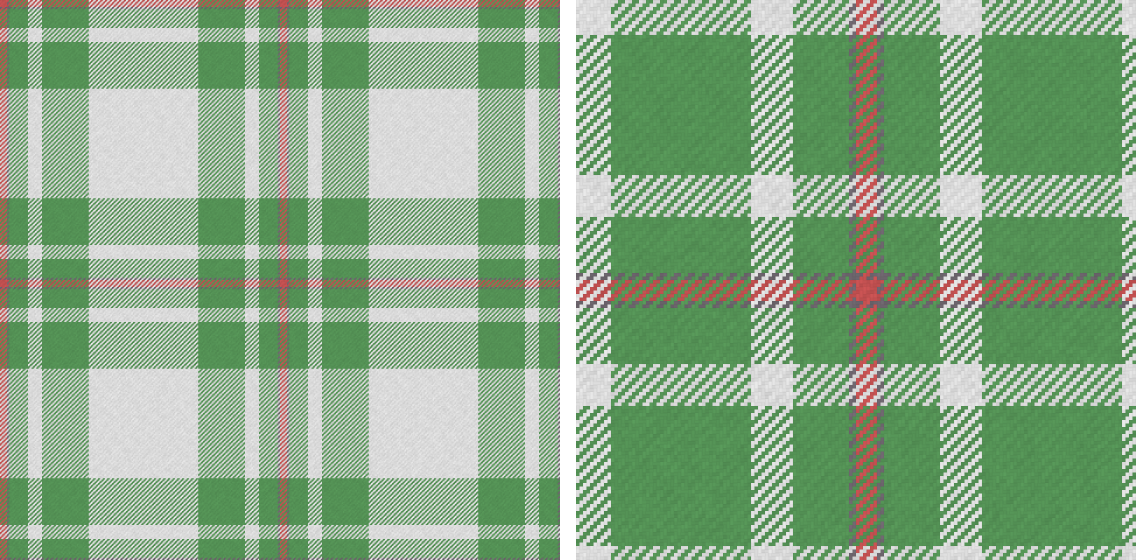
Left: the whole. Right: its middle third, enlarged.
Give the GLSL for this pattern, as a Shadertoy shader.

```glsl
// Green and white twill-woven plaid with a thin grey-edged red line, two setts across and down.

const float SETT = 240.0;    // threads in one sett
const float REPEATS = 2.0;   // setts across the canvas
const float TAU = 6.2831853;

float hash(vec2 p) {
    vec3 q = fract(p.xyx * vec3(0.1031, 0.1030, 0.0973));
    q += dot(q, q.yzx + 33.33);
    return fract((q.x + q.y) * q.z);
}

// Thread colour, mirrored about the middle of the red line
vec3 threadColour(float thread) {
    float d = abs(mod(thread + 0.5 - 3.0 + SETT * 0.5, SETT) - SETT * 0.5);
    vec3 white = vec3(0.85), green = vec3(0.325, 0.565, 0.33);
    if (d < 3.0) return vec3(0.75, 0.31, 0.31);
    if (d < 5.0) return vec3(0.42, 0.39, 0.42);
    if (d < 21.0) return green;
    if (d < 33.0) return white;
    return d < 73.0 ? green : white;
}

// Two-over, two-under twill; position is counted in threads
vec3 weave(vec2 p) {
    vec2 cell = mod(floor(p), SETT * REPEATS);
    vec2 f = fract(p) - 0.5;
    bool warp = mod(cell.x + cell.y, 4.0) < 2.0;
    vec3 colour = threadColour(warp ? cell.x : cell.y);

    // Rounded yarn and the slight height difference of the two directions
    float across = warp ? f.x : f.y;
    float shade = (warp ? 1.025 : 0.985) * (1.02 - 0.24 * across * across);

    // Fibre speckle and slow unevenness along the yarn
    vec2 a = TAU * cell / (SETT * REPEATS);
    float uneven = sin(a.x * 31.0 + 2.0 * sin(a.y * 17.0))
                 + sin(a.y * 43.0 + 2.0 * sin(a.x * 23.0));
    shade += 0.07 * (hash(cell) - 0.5) + 0.006 * uneven;
    return colour * shade;
}

void mainImage(out vec4 fragColor, in vec2 fragCoord) {
    // Average a grid of samples inside the pixel to smooth the threads
    vec3 sum = vec3(0.0);
    for (int j = 0; j < 4; j++) {
        for (int i = 0; i < 4; i++) {
            vec2 offset = (vec2(i, j) + 0.5) / 4.0 - 0.5;
            vec2 uv = (fragCoord + offset) / iResolution.xy;
            sum += weave(vec2(uv.x, 1.0 - uv.y) * SETT * REPEATS);
        }
    }
    fragColor = vec4(sum / 16.0, 1.0);
}
```
